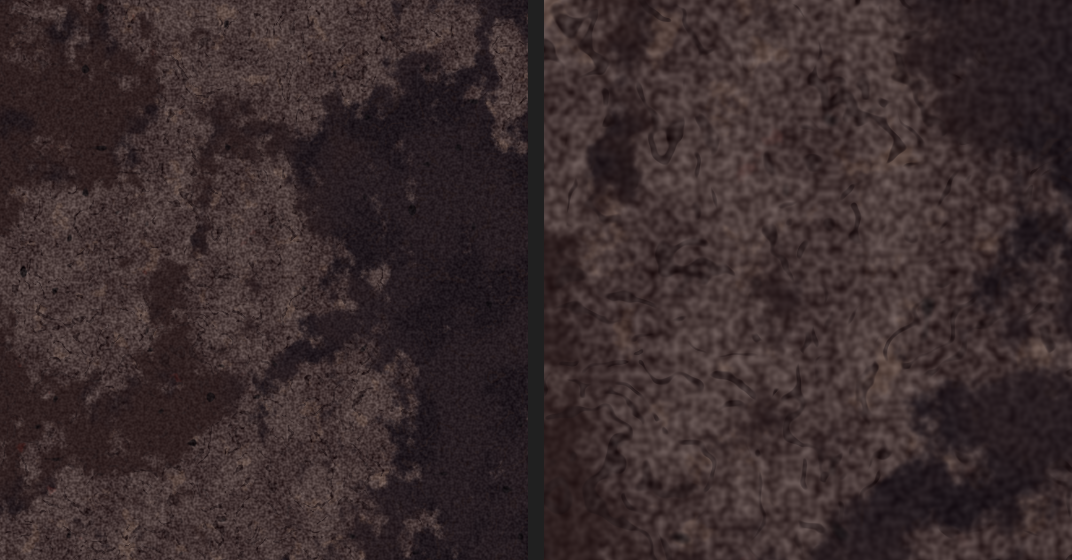
Left: the whole. Right: its middle third, enlarged.
A Shadertoy shader for this texture:

```glsl
float hash(vec2 p) {
    vec3 q = fract(p.xyx * 0.1031);
    q += dot(q, q.yzx + 33.33);
    return fract((q.x + q.y) * q.z);
}

float corner(vec2 cell, vec2 offset) {
    float angle = 6.2832 * hash(cell);
    return dot(vec2(cos(angle), sin(angle)), offset);
}

float gradientNoise(vec2 p) {
    vec2 i = floor(p), f = fract(p);
    vec2 u = f * f * f * (f * (f * 6.0 - 15.0) + 10.0);
    vec2 e = vec2(1, 0);
    return mix(mix(corner(i, f), corner(i + e, f - e), u.x),
               mix(corner(i + e.yx, f - e.yx), corner(i + 1.0, f - 1.0), u.x), u.y);
}

float fbm(vec2 p) {
    float sum = 0.0, amp = 1.0;
    for (int i = 0; i < 5; i++) {
        sum += amp * gradientNoise(p);
        p = mat2(1.6, 1.2, -1.2, 1.6) * p + 17.3;
        amp *= 0.55;
    }
    return sum;
}

// Broad pale masses: centre and radii, cut by a dark diagonal seam
float paleMasses(vec2 p) {
    vec4 masses[7] = vec4[7](
        vec4(0.47, 0.94, 0.36, 0.15), vec4(0.46, 0.52, 0.13, 0.27),
        vec4(0.30, 0.67, 0.07, 0.17), vec4(0.14, 0.48, 0.14, 0.23),
        vec4(0.30, 0.07, 0.37, 0.17), vec4(0.59, 0.22, 0.12, 0.20),
        vec4(0.92, 0.87, 0.05, 0.12));
    float field = -1.0;
    for (int i = 0; i < 7; i++)
        field = max(field, 1.0 - length((p - masses[i].xy) / masses[i].zw));
    float seam = (p.y - 0.12 - 0.47 * p.x) / 0.04;
    field = clamp(field, -0.38, 0.36);
    return field - 0.45 * exp(-seam * seam) * smoothstep(0.68, 0.55, p.x);
}

void mainImage(out vec4 fragColor, in vec2 fragCoord) {
    vec2 p = fragCoord / iResolution.y;
    vec2 warp = vec2(fbm(p * 5.0 + 3.0), fbm(p * 5.0 + 41.0));

    // Ragged edge between pale crust and dark ground
    float edge = paleMasses(p + 0.06 * warp) + 0.45 * fbm(p * vec2(8, 5) + 9.0)
               + 0.55 * fbm(p * 21.0 + 60.0);
    float crust = smoothstep(-0.16, 0.20, edge);

    // Ground turns from maroon on the left to cool violet on the right
    float cool = smoothstep(0.30, 0.72, p.x + 0.25 * warp.x);
    vec3 ground = mix(vec3(0.185, 0.125, 0.125), vec3(0.150, 0.112, 0.130), cool);
    float soot = smoothstep(0.0, 0.5, fbm(p * 7.0 + 25.0) + 0.2 * cool - 0.05);
    ground = mix(ground, vec3(0.105, 0.078, 0.100), 0.75 * soot);

    // Crust mottling with a few ochre highlights
    float mottle = smoothstep(-0.4, 0.4, fbm(p * 13.0 + 80.0));
    vec3 pale = mix(vec3(0.250, 0.190, 0.190), vec3(0.312, 0.250, 0.244), mottle);
    pale += vec3(0.07, 0.055, 0.035) * smoothstep(0.25, 0.6, fbm(p * 24.0 + 130.0));
    vec3 color = mix(ground, pale, crust);

    // Small pits, rusty stains and sparse black holes
    float pits = smoothstep(0.20, 0.40, gradientNoise(p * 52.0 + 8.0 * warp));
    color = mix(color, vec3(0.150, 0.105, 0.110), 0.65 * pits);
    float rust = smoothstep(0.62, 0.85, fbm(p * 17.0 + 210.0));
    color += vec3(0.06, 0.005, 0.0) * rust * (1.0 - cool);
    float holes = smoothstep(0.45, 0.56, gradientNoise(p * 36.0 + 300.0));
    color = mix(color, vec3(0.06, 0.05, 0.06), 0.7 * holes);

    // Fine gritty grain, stronger on the crust
    float grain = 0.12 * gradientNoise(p * 215.0 + 5.0) + 0.10 * gradientNoise(p * 112.0 + 77.0);
    color += grain * mix(0.5, 1.15, crust) * vec3(1.0, 0.97, 0.94);

    fragColor = vec4(clamp(color, 0.0, 1.0), 1.0);
}
```
